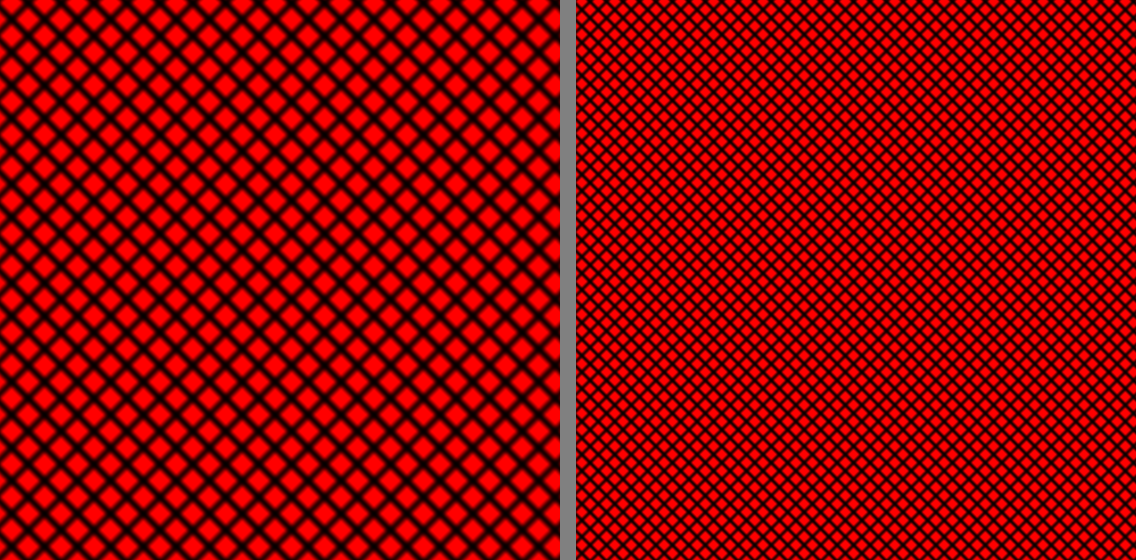
Left: one tile. Right: repeated 2 by 2.
This pattern is drawn by a WebGL 1 fragment shader. Its source:

```glsl
precision highp float;
// Soft black diagonal lattice over bright red diamonds.

uniform vec2 u_resolution;

// Brightness across one family of lines, darkest halfway between whole numbers.
float softLines(float coord, float lineLevel) {
  float lineDistance = abs(fract(coord) - 0.5);
  return mix(lineLevel, 1.0, smoothstep(0.0, 0.28, lineDistance));
}

void main() {
  vec2 uv = gl_FragCoord.xy / u_resolution;

  // 17 whole repeats each way, with diamond centres on whole numbers
  vec2 cell = uv * 17.0 - vec2(0.355, 0.907);

  // Falling lines are slightly darker than rising ones; crossings multiply
  float falling = softLines(cell.x + cell.y, 0.10);
  float rising = softLines(cell.x - cell.y, 0.18);

  gl_FragColor = vec4(vec3(1.0, 0.0, 0.0) * falling * rising, 1.0);
}
```
